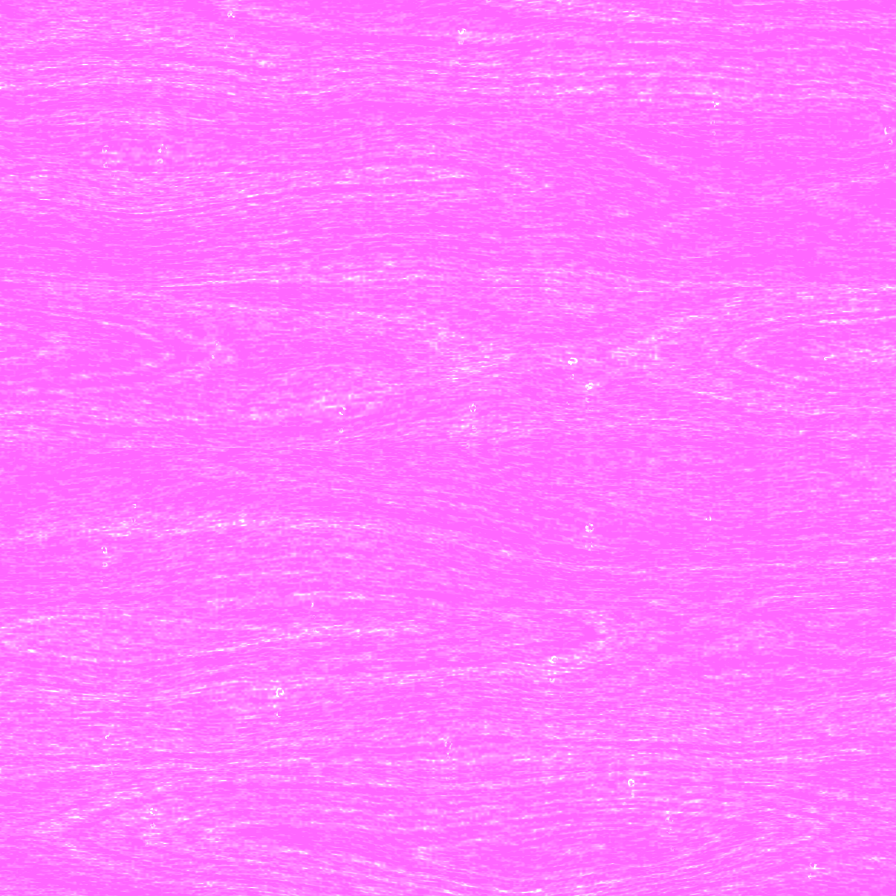
A WebGL 2 fragment shader for this texture:

```glsl
#version 300 es
precision highp float;
// Bleached wood planks in pink: short pale pores run along a warped grain.
// Each plank bends its growth rings into nested arches, and hashed cells
// scatter small gritty knots that push the grain apart.

uniform vec2 u_resolution;
out vec4 fragColor;

const float PLANK_HEIGHT = 0.18;
const float PLANK_OFFSET = 0.14;
const float KNOT_CELLS = 7.0;

float hash(vec2 p) {
    vec3 q = fract(vec3(p.xyx) * 0.1031);
    q += dot(q, q.yzx + 33.33);
    return fract((q.x + q.y) * q.z);
}

vec2 hash2(vec2 p) {
    return vec2(hash(p + 17.0), hash(p + 53.0));
}

float noise(vec2 p) {
    vec2 cell = floor(p);
    vec2 t = fract(p);
    t = t * t * (3.0 - 2.0 * t);
    float low = mix(hash(cell), hash(cell + vec2(1, 0)), t.x);
    float high = mix(hash(cell + vec2(0, 1)), hash(cell + vec2(1, 1)), t.x);
    return mix(low, high, t.y);
}

// x: grain displacement, y: rough halo, z: bright broken rim
vec3 knots(vec2 p) {
    vec3 sum = vec3(0.0);
    vec2 home = floor(p * KNOT_CELLS);
    for (int j = -1; j <= 1; j++) {
        for (int i = -1; i <= 1; i++) {
            vec2 cell = home + vec2(i, j);
            float presence = step(0.5, hash(cell + 91.0));
            vec2 d = p - (cell + hash2(cell)) / KNOT_CELLS;
            float size = presence * mix(0.3, 1.0, hash(cell + 7.0));
            vec2 spread = d * vec2(14.0, 26.0);
            sum.x -= 0.4 * size * d.y * exp(-dot(spread, spread));

            // A main knot followed by a string of smaller ones
            for (int k = 0; k < 3; k++) {
                float bead = float(k);
                vec2 jitter = hash2(cell + 11.0 * bead) - 0.5;
                vec2 e = d + bead * vec2(0.008 * jitter.x, 0.018 + 0.012 * jitter.y);
                float radius = 0.0042 * size / (1.0 + 0.8 * bead);
                float reach = length(e) + 0.003 * (noise(p * 260.0) - 0.5);
                float rim = smoothstep(0.0026, 0.0, abs(reach - radius));
                sum.y += size * exp(-reach * 75.0) / (1.0 + 2.0 * bead);
                sum.z += presence * rim / (1.0 + 0.5 * bead);
            }
        }
    }
    return sum;
}

// Ring height: arches swing along an axis and fade to straight lines
float growthRings(vec2 p, float across, float seed) {
    float axis = (hash(vec2(seed, 3.0)) - 0.5) * 0.15;
    float phase = 6.28 * hash(vec2(seed, 8.0));
    float d = across - axis;
    float swing = 0.05 * sin(p.x * 4.5 + phase) + 0.012 * sin(p.x * 13.0 + phase);
    float wobble = 0.014 * noise(p * vec2(7.0, 11.0) + seed);
    return length(vec2(d, 0.012)) + swing * exp(-d * d * 260.0) + wobble;
}

// Light and dark bands with irregular spacing
float ringBands(float rings, float seed) {
    float broad = noise(vec2(rings * 150.0 + 300.0, seed));
    float fine = noise(vec2(rings * 420.0 + 700.0, seed + 5.0));
    return mix(broad, fine, 0.42);
}

// Short dashes lying along the grain, broken by fine grit
float pores(vec2 grain) {
    float dashes = noise(grain * vec2(85.0, 490.0) + 9.0);
    float grit = noise(grain * vec2(310.0, 530.0) + 40.0);
    return mix(dashes, grit, 0.45);
}

float paleness(float z) {
    float tail = max(z - 0.9, 0.0);
    return max(0.405, 0.468 + 0.068 * z + 0.05 * tail * tail);
}

void main() {
    vec2 p = gl_FragCoord.xy / u_resolution.y;

    // Plank index and height from the plank's middle
    float row = (p.y - PLANK_OFFSET) / PLANK_HEIGHT;
    float seed = floor(row) + 12.0;
    float across = (fract(row) - 0.5) * PLANK_HEIGHT;

    // Warped grain
    vec3 knot = knots(p);
    vec2 shift = vec2(seed * 7.3, seed * 3.1);
    float warp = 0.045 * (noise(p * vec2(3.0, 4.0) + shift) - 0.5);
    warp += 0.009 * (noise(p * vec2(10.0, 16.0) + shift) - 0.5);
    warp += 0.0016 * (noise(p * vec2(45.0, 60.0)) - 0.5);
    warp += knot.x;
    vec2 grain = vec2(p.x, p.y + warp);

    // Pores gather in the ring bands and in loose patches
    float bands = ringBands(growthRings(p, across + warp, seed), seed);
    float patches = noise(p * vec2(5.0, 9.0) + shift + 20.0);
    float density = pores(grain) + 0.6 * (bands - 0.5);
    density += 0.14 * (patches - 0.5) + 0.2 * knot.y;

    float green = paleness((density - 0.5) / 0.185);
    float speckle = smoothstep(0.3, 0.75, noise(p * 430.0));
    green += 0.5 * knot.z * speckle;
    fragColor = vec4(1.0, min(green, 1.0), 1.0, 1.0);
}
```
